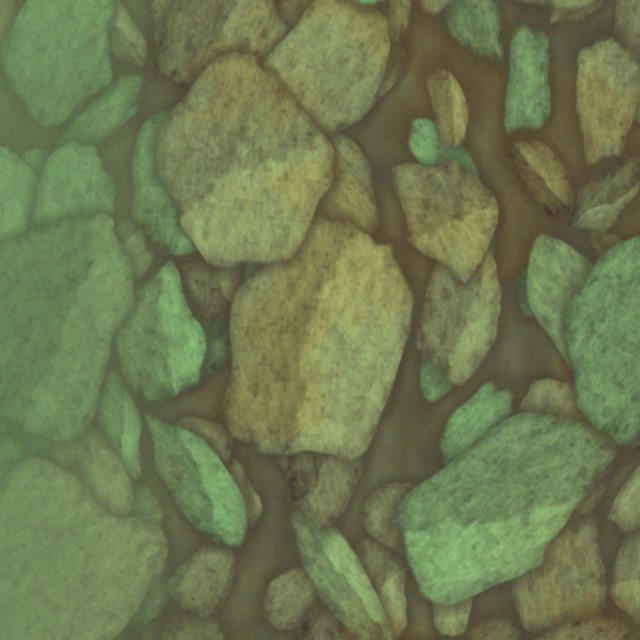
Reproduce this texture procedurally as a WebGL 2 fragment shader.

```glsl
#version 300 es
precision highp float;

uniform vec2 u_resolution;
out vec4 outColor;

const float TAU = 6.28318;
const vec3 SHADOW_COLOR = vec3(0.29, 0.26, 0.20);
const vec3 LIGHT_COLOR = vec3(0.62, 0.69, 0.45);
const vec3 ALGAE_TINT = vec3(0.90, 1.12, 1.08);
const vec3 SILT_TINT = vec3(1.08, 0.95, 0.82);
const vec3 HAZE_COLOR = vec3(0.41, 0.52, 0.34);
const int LAYERS = 3;
const float FINEST_CELLS = 7.6;    // cells across the canvas, smallest stones
const float LAYER_RATIO = 0.65;    // each layer above has larger stones
const float EDGE_SOFTNESS = 0.0035;
const float SHADOW_REACH = 0.026;
const float GRAIN = 0.50;
const float LEAN = 0.12;           // common tilt of the long axes
const float ANGLE_SPREAD = 1.7;
const int FACES = 7;

float hash(vec2 p) {
    return fract(sin(dot(p, vec2(127.1, 311.7))) * 43758.5453);
}

float noise(vec2 p) {
    vec2 i = floor(p), f = fract(p);
    f = f * f * (3.0 - 2.0 * f);
    return mix(mix(hash(i), hash(i + vec2(1, 0)), f.x),
               mix(hash(i + vec2(0, 1)), hash(i + vec2(1, 1)), f.x), f.y);
}

float fbm(vec2 p) {
    float sum = 0.0, amp = 0.5;
    for (int k = 0; k < 4; k++) {
        sum += amp * noise(p);
        p = mat2(0.8, 0.6, -0.6, 0.8) * p * 2.1 + 7.3;
        amp *= 0.55;
    }
    return sum;
}

mat2 rotation(float a) {
    float c = cos(a), s = sin(a);
    return mat2(c, s, -s, c);
}

// Rounded irregular polygon of unit size, negative inside
float stoneShape(vec2 q, vec2 seed) {
    float sum = 0.0;
    for (int k = 0; k < FACES; k++) {
        vec2 key = seed + float(k) * 1.7;
        float a = (float(k) + 0.7 * hash(key)) * TAU / float(FACES);
        float reach = 0.74 + 0.26 * hash(key + 5.1);
        sum += pow(max(dot(q, vec2(cos(a), sin(a))) / reach, 0.0), 12.0);
    }
    return pow(sum, 1.0 / 12.0) - 1.0;
}

// Tone of a stone's face: lit facet, rounded rim, streaked grain
float stoneTone(vec2 q, vec2 local, float d, vec2 seed) {
    float tone = mix(0.38, 0.72, hash(seed + 3.3));
    float a = mix(-1.5, 0.3, hash(seed + 4.4));
    float ridge = dot(q, vec2(cos(a), sin(a))) - 0.1 + 0.5 * (fbm(local * 22.0 + seed) - 0.5);
    float facet = step(0.45, hash(seed + 6.6));
    tone += facet * mix(-0.13, 0.17, smoothstep(-0.06, 0.06, ridge));
    tone -= 0.24 * smoothstep(-0.02, 0.0, d);
    tone += 0.10 * dot(q, vec2(-0.4, 0.6));
    float streaks = fbm(local * vec2(75.0, 32.0) + seed) - 0.47;
    float grit = noise(local * vec2(230.0, 150.0)) - 0.5;
    float pits = smoothstep(0.66, 0.85, noise(local * 95.0 + seed));
    return tone + GRAIN * (streaks + 0.35 * grit) - 0.14 * pits;
}

// Paints one layer of stones over surface = (tone, algae)
vec2 paintLayer(vec2 surface, vec2 p, float cells, float layer) {
    vec2 home = floor(p * cells);
    for (int j = -1; j <= 1; j++)
    for (int i = -1; i <= 1; i++) {
        vec2 cell = home + vec2(i, j);
        vec2 seed = cell + 19.7 * (layer + 1.0);
        if (hash(seed + 8.8) > 0.86 - 0.10 * layer) continue;
        vec2 jitter = vec2(hash(seed), hash(seed + 1.1));
        vec2 center = (cell + 0.2 + 0.6 * jitter) / cells;
        float turn = LEAN + ANGLE_SPREAD * (hash(seed + 2.2) - 0.5);
        vec2 local = rotation(turn) * (p - center);
        vec2 halfSize = vec2(mix(0.24, 0.54, hash(seed + 7.7)),
                             mix(0.54, 0.74, hash(seed + 9.9))) / cells;
        vec2 q = local / halfSize;
        q += 0.28 * (vec2(noise(q * 1.6 + seed), noise(q * 1.6 - seed)) - 0.5);
        q += 0.06 * (noise(q * 7.0 + seed) - 0.5);
        float d = stoneShape(q, seed) * halfSize.x;

        surface.x *= mix(0.30, 1.0, smoothstep(-0.004, SHADOW_REACH, d));
        float cover = smoothstep(EDGE_SOFTNESS, -EDGE_SOFTNESS, d);
        if (cover > 0.0) {
            float algae = smoothstep(0.55, 0.85, hash(seed + 12.1) + 0.35 * (0.5 - p.x));
            float tone = stoneTone(q, local, d, seed) + 0.10 * algae;
            surface = mix(surface, vec2(tone, algae), cover);
        }
    }
    return surface;
}

void main() {
    vec2 p = gl_FragCoord.xy / u_resolution.y;

    // Silty bed, then stones from small to large
    vec2 surface = vec2(0.10 + 0.30 * fbm(p * vec2(30.0, 14.0)), 0.0);
    float cells = FINEST_CELLS;
    for (int layer = 0; layer < LAYERS; layer++) {
        surface = paintLayer(surface, p, cells, float(layer));
        cells *= LAYER_RATIO;
    }

    // Mottled colour: algae on stones, brown silt in the gaps
    float patches = fbm(p * 5.0 + 3.0);
    vec3 color = mix(SHADOW_COLOR, LIGHT_COLOR, clamp(surface.x, -0.12, 1.1));
    color *= mix(vec3(1.0), ALGAE_TINT, surface.y * smoothstep(0.15, 0.5, patches + 0.1));
    color *= mix(vec3(1.0), SILT_TINT, 0.7 * smoothstep(0.5, 0.7, patches) * (1.0 - surface.y));

    // Cloudy water thickens toward the left
    float haze = 0.06 + 0.55 * smoothstep(0.36, 0.0, p.x + 0.25 * (patches - 0.5));
    color = mix(color, HAZE_COLOR, haze);

    // Faint coloured speckle
    vec2 fleck = p * 260.0;
    color += 0.035 * (vec3(noise(fleck), noise(fleck + 31.0), noise(fleck + 67.0)) - 0.5);
    outColor = vec4(color, 1.0);
}
```
